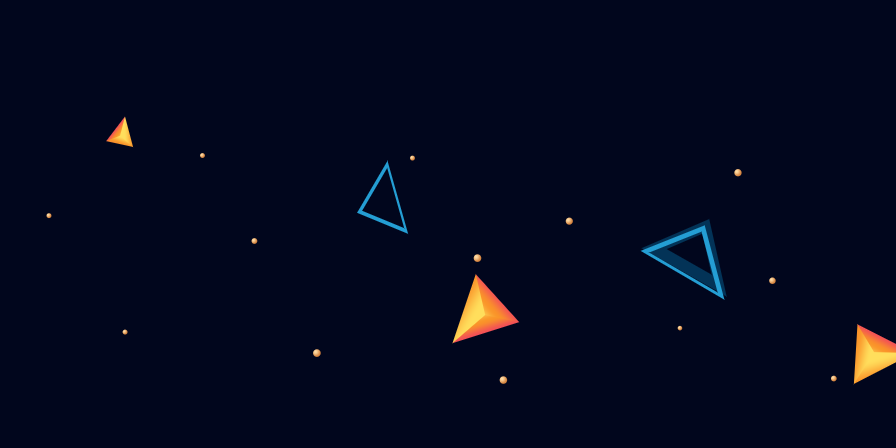
Reproduce this background procedurally as a Shadertoy shader.

```glsl
// Night-blue backdrop with scattered amber beads, glowing pyramids and blue triangle frames.

const vec3 NIGHT      = vec3(0.004, 0.025, 0.115);
const vec3 CORAL      = vec3(0.95, 0.31, 0.34);
const vec3 ORANGE     = vec3(0.98, 0.58, 0.16);
const vec3 YELLOW     = vec3(1.00, 0.87, 0.36);
const vec3 FRAME_BLUE = vec3(0.14, 0.62, 0.83);
const vec3 FRAME_DARK = vec3(0.01, 0.20, 0.34);
const vec3 BEAD_LIGHT = vec3(1.00, 0.86, 0.64);
const vec3 BEAD_SHADE = vec3(0.83, 0.50, 0.23);

const int   BEAD_COUNT = 13;
const float BEAD_MIN   = 0.0050;
const float BEAD_MAX   = 0.0087;
const vec2  BEAD_BAND  = vec2(0.11, 0.80);  // lowest and highest bead
const float GOLDEN     = 0.618;

float hash(float n) {
    return fract(sin(n * 12.9898) * 43758.5453);
}

// Antialiased coverage of a signed distance, one pixel wide.
float cover(float d) {
    return clamp(0.5 - d * iResolution.y, 0.0, 1.0);
}

float maxOf(vec3 v) {
    return max(v.x, max(v.y, v.z));
}

// Signed distance to the line a-b, negative on its left.
float lineDist(vec2 p, vec2 a, vec2 b) {
    vec2 d = normalize(b - a);
    return dot(p - a, vec2(d.y, -d.x));
}

// Distances to the sides ab, bc, ca of a counter-clockwise triangle.
vec3 sides(vec2 p, vec2 a, vec2 b, vec2 c) {
    return vec3(lineDist(p, a, b), lineDist(p, b, c), lineDist(p, c, a));
}

vec3 heatColor(float h) {
    vec3 warm = mix(CORAL, ORANGE, smoothstep(0.0, 0.5, h));
    return mix(warm, YELLOW, smoothstep(0.45, 1.0, h));
}

// One pyramid face: colour times coverage, with the coverage in w.
vec4 face(vec2 p, vec2 a, vec2 b, vec2 apex, float rimHeat) {
    vec3 s = sides(p, a, b, apex);
    float towardApex = s.x / lineDist(apex, a, b);
    float towardB = s.z / lineDist(b, apex, a);
    float heat = rimHeat * (0.7 + 0.5 * towardB) + 0.7 * towardApex;
    return vec4(heatColor(heat), 1.0) * cover(maxOf(s));
}

// Pyramid seen from above; rimHeat holds the heat of faces ab, bc, ca.
void pyramid(inout vec3 col, vec2 p, vec2 a, vec2 b, vec2 c, vec2 apex, vec3 rimHeat) {
    vec4 sum = face(p, a, b, apex, rimHeat.x)
             + face(p, b, c, apex, rimHeat.y)
             + face(p, c, a, apex, rimHeat.z);
    vec3 tint = sum.rgb / max(sum.w, 0.001);
    col = mix(col, tint, cover(maxOf(sides(p, a, b, c))));
}

// Triangle frame with its own thickness on sides ab, bc, ca.
void frame(inout vec3 col, vec2 p, vec2 a, vec2 b, vec2 c, vec3 thickness, vec3 tint) {
    vec3 s = sides(p, a, b, c);
    float ring = cover(maxOf(s)) - cover(maxOf(s + thickness));
    col = mix(col, tint, ring);
}

// Beads spread evenly across, with golden-ratio heights and jitter.
void beads(inout vec3 col, vec2 p, float aspect) {
    for (int i = 0; i < BEAD_COUNT; i++) {
        float n = float(i);
        float x = (n + hash(n + 1.7)) / float(BEAD_COUNT) * aspect;
        float rise = fract(n * GOLDEN + 0.55 + 0.2 * hash(n + 31.3));
        vec2 center = vec2(x, mix(BEAD_BAND.x, BEAD_BAND.y, rise));
        float radius = mix(BEAD_MIN, BEAD_MAX, hash(n + 57.1));
        vec2 q = (p - center) / radius;
        float shade = smoothstep(0.0, 1.5, length(q - vec2(-0.35, 0.35)));
        vec3 tint = mix(BEAD_LIGHT, BEAD_SHADE, shade);
        col = mix(col, tint, cover((length(q) - 1.0) * radius));
    }
}

void mainImage(out vec4 fragColor, in vec2 fragCoord) {
    vec2 p = fragCoord / iResolution.y;
    vec3 col = NIGHT;

    beads(col, p, iResolution.x / iResolution.y);

    // Thin frame, then the frame with a dark back edge
    frame(col, p, vec2(0.865, 0.641), vec2(0.797, 0.525), vec2(0.911, 0.478),
          vec3(0.0075, 0.0085, 0.0050), FRAME_BLUE);
    frame(col, p, vec2(1.583, 0.511), vec2(1.432, 0.446), vec2(1.622, 0.338),
          vec3(0.024, 0.026, 0.022), FRAME_DARK);
    frame(col, p, vec2(1.573, 0.497), vec2(1.430, 0.440), vec2(1.617, 0.331),
          vec3(0.0105, 0.0065, 0.0105), FRAME_BLUE);

    // Small, large and edge pyramids
    pyramid(col, p, vec2(0.279, 0.740), vec2(0.237, 0.685), vec2(0.297, 0.672),
            vec2(0.268, 0.697), vec3(0.05, 0.45, 0.75));
    pyramid(col, p, vec2(1.062, 0.388), vec2(1.010, 0.234), vec2(1.159, 0.281),
            vec2(1.083, 0.297), vec3(0.70, 0.02, 0.10));
    pyramid(col, p, vec2(1.914, 0.276), vec2(1.906, 0.143), vec2(2.040, 0.212),
            vec2(1.951, 0.214), vec3(0.55, 0.70, 0.05));

    fragColor = vec4(col, 1.0);
}
```
